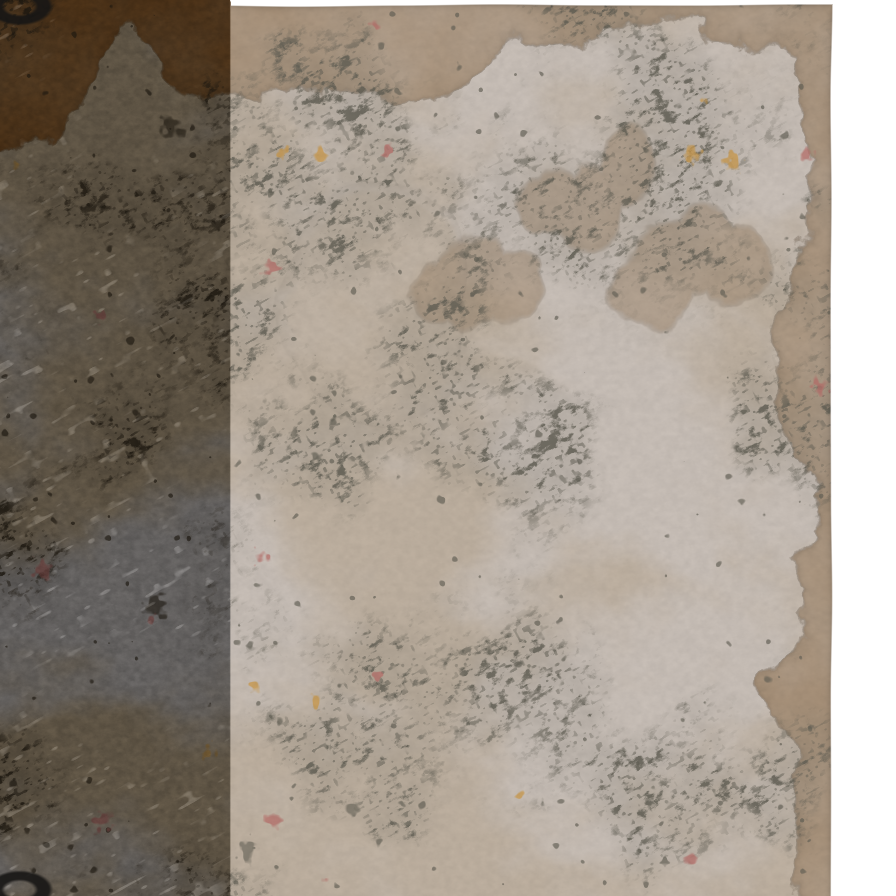
Reproduce this texture procedurally as a WebGL 2 fragment shader.

```glsl
#version 300 es
precision highp float;
// Water-stained, mouldy old paper with a dark shaded strip on the left and a white margin.
uniform vec2 u_resolution;
out vec4 outColor;

float hash(vec2 p) {
  vec3 q = fract(vec3(p.xyx) * 0.1031);
  q += dot(q, q.yzx + 33.33);
  return fract((q.x + q.y) * q.z);
}

float noise(vec2 p) {
  vec2 i = floor(p), f = fract(p);
  f = f * f * (3.0 - 2.0 * f);
  return mix(mix(hash(i), hash(i + vec2(1, 0)), f.x),
             mix(hash(i + vec2(0, 1)), hash(i + vec2(1, 1)), f.x), f.y);
}

float fbm(vec2 p) {
  float sum = 0.0, amp = 0.5;
  for (int i = 0; i < 5; i++) {
    sum += amp * noise(p);
    p = mat2(0.8, 0.6, -0.6, 0.8) * p * 2.03 + 17.3;
    amp *= 0.5;
  }
  return sum / 0.97;
}

float bump(float x, float centre, float width) {
  float t = (x - centre) / width;
  return exp(-t * t);
}

// Ragged dots, at most one per grid cell.
float spots(vec2 p, float cells, float share, float radius) {
  vec2 g = p * cells, id = floor(g);
  vec2 centre = 0.25 + 0.5 * vec2(hash(id + 3.1), hash(id + 8.7));
  float size = radius * cells * (0.5 + 0.7 * hash(id + 5.3));
  float d = length(g - id - centre) + size * 1.4 * (noise(p * 190.0) - 0.5);
  return step(hash(id + 1.9), share) * smoothstep(size, size * 0.35, d);
}

// Signed distance to the soaked top and right borders; positive inside.
float borderStain(vec2 p) {
  float top = 0.045 + 0.06 * smoothstep(0.58, 0.46, p.x) + 0.05 * smoothstep(0.13, 0.05, p.x)
            - 0.085 * bump(p.x, 0.15, 0.04);
  float right = 0.024 + 0.035 * bump(p.y, 0.6, 0.1) + 0.06 * bump(p.y, 0.24, 0.04);
  float ragged = 0.08 * (fbm(p * 11.0) - 0.5) + 0.03 * (fbm(p * 45.0) - 0.5);
  return max(p.y - 0.994 + top, p.x - 0.928 + right) + ragged;
}

// Signed distance to scattered round stains; positive inside.
float blotches(vec2 p) {
  p += 0.06 * (vec2(fbm(p * 12.0), fbm(p * 12.0 + 40.0)) - 0.5);
  float d = -1.0;
  for (int i = 0; i < 9; i++) {
    float k = float(i);
    vec2 c = vec2(0.48 + 0.043 * k, 0.67 + 0.17 * hash(vec2(k, 2.6)));
    d = max(d, 0.025 + 0.025 * hash(vec2(k, 9.4)) - length((p - c) * vec2(1.0, 0.85)));
  }
  return d;
}

// Dark rim left where a stain dried.
float rim(float d) {
  return smoothstep(-0.002, 0.001, d) * exp(-max(d, 0.0) * 220.0);
}

void main() {
  vec2 p = gl_FragCoord.xy / u_resolution;
  float px = 1.0 / u_resolution.y;
  float shade = 1.0 - smoothstep(-px, px, p.x - 0.257);

  // Stains and broad washes
  float border = borderStain(p), blotch = blotches(p);
  vec2 warped = p + 0.05 * (vec2(fbm(p * 8.0 + 5.0), fbm(p * 8.0 + 29.0)) - 0.5);
  float pool = 0.11 - length((warped - vec2(0.415, 0.655)) * vec2(1.0, 0.8));
  float wash = smoothstep(0.36, 0.66, fbm(warped * vec2(4.5, 6.0) + 3.0));
  wash = max(wash, 0.8 * smoothstep(-0.004, 0.015, pool));
  float stain = max(smoothstep(-0.002, 0.004, border) * (0.75 + 0.5 * (fbm(p * 14.0) - 0.3)),
                    0.6 * smoothstep(-0.003, 0.006, blotch) * (1.0 - shade));
  float rims = 0.6 * rim(border) + (1.0 - shade) * (0.25 * rim(blotch) + 0.15 * rim(pool));

  // Same stains seen on bare and on shaded paper
  vec3 bare = mix(vec3(0.765, 0.73, 0.70), vec3(0.725, 0.672, 0.61), wash);
  bare = mix(bare, vec3(0.64, 0.555, 0.465), stain);
  vec3 dim = mix(vec3(0.385, 0.375, 0.37), vec3(0.36, 0.315, 0.245), wash * 0.85);
  dim = mix(dim, vec3(0.28, 0.18, 0.08), stain);
  vec3 col = mix(bare, dim, shade);
  col *= 1.0 - 0.28 * rims;

  // Mould: soft smudges with slanted specks gathered in clusters
  vec2 slant = mat2(0.88, -0.48, 0.48, 0.88) * p;
  float cluster = smoothstep(0.46, 0.7, fbm(p * 8.0 + 61.0));
  cluster = max(cluster, 0.8 * bump(p.y, 0.78, 0.09) * smoothstep(0.42, 0.62, fbm(p * 13.0 + 7.0)));
  float specks = smoothstep(0.56, 0.78, fbm(slant * vec2(80.0, 130.0)));
  specks += 0.6 * smoothstep(0.68, 0.9, noise(slant * vec2(210.0, 280.0)));
  vec3 mould = mix(vec3(0.37, 0.36, 0.32), vec3(0.11, 0.09, 0.06), shade);
  col = mix(col, mould, clamp(cluster * (0.14 + 0.75 * specks), 0.0, 0.85));
  col = mix(col, mould, 0.65 * spots(p, 44.0, 0.14, 0.004));
  col = mix(col, mould, 0.6 * spots(p + 0.31, 9.0, 0.07, 0.014));

  // Pink and ochre flecks, pale scratches in the shade
  vec3 fleck = mix(vec3(0.69, 0.42, 0.40), vec3(0.77, 0.58, 0.28), step(0.65, hash(floor(p * 15.0))));
  col = mix(col, fleck * mix(1.0, 0.55, shade), 0.75 * spots(p, 15.0, 0.09, 0.010));
  float scratch = smoothstep(0.76, 0.95, noise(slant * vec2(75.0, 190.0) + 11.0));
  col += shade * scratch * 0.12 * smoothstep(0.4, 0.6, fbm(p * 9.0 + 83.0));

  // Fibre grain
  float grain = fbm(p * vec2(150.0, 190.0)) - 0.5;
  col *= 1.0 + grain * mix(0.07, 0.28, shade);

  // Dark binding hooks at the outer corners
  vec2 hook = vec2(p.x - 0.022, abs(p.y - 0.5) - 0.493);
  float bend = abs(length(hook * vec2(0.75, 1.3)) - 0.02) - 0.006;
  col = mix(col, vec3(0.09, 0.085, 0.08), 0.9 * smoothstep(0.003, -0.002, bend));

  // White margin beyond the slightly uneven sheet edge
  float wobble = 0.003 * (noise(p * 9.0) - 0.5);
  float outside = max(p.x - 0.928, (p.y - 0.994) * (1.0 - shade) - 0.01 * shade) + wobble * (1.0 - shade);
  col *= 1.0 - 0.15 * (1.0 - shade) * exp(-abs(outside) * 350.0);
  col = mix(col, vec3(1.0), smoothstep(-px, px, outside));
  outColor = vec4(clamp(col, 0.0, 1.0), 1.0);
}
```
